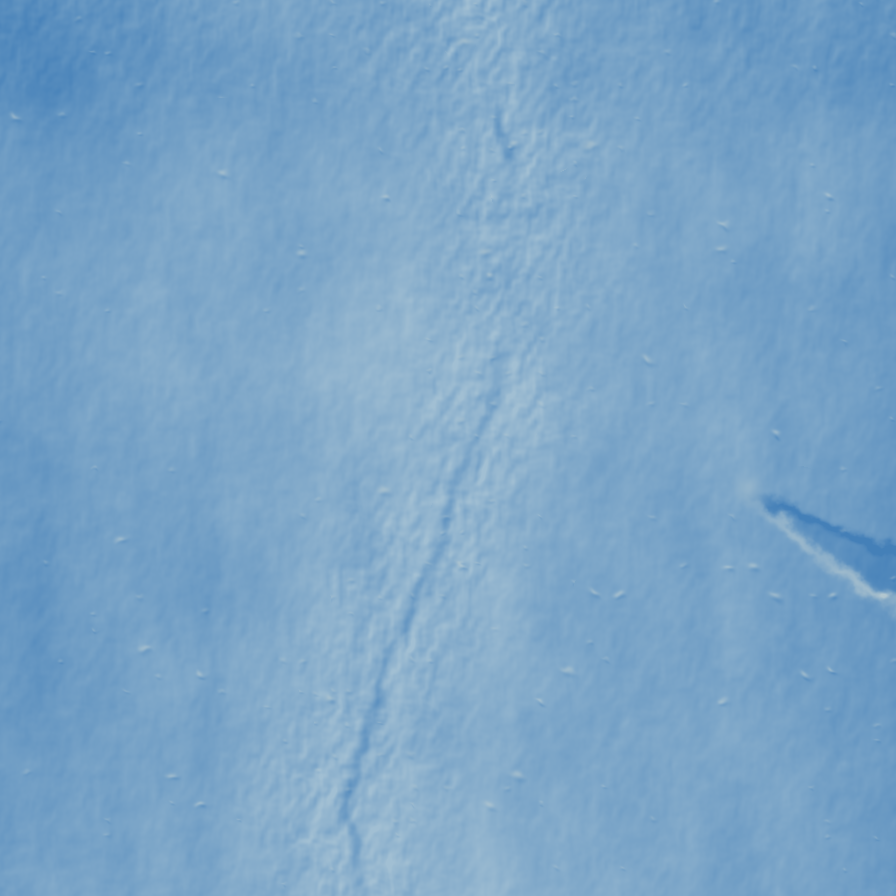
Give the GLSL for this texture, as a WebGL 1 fragment shader.

```glsl
precision highp float;
// Weathered blue painted plaster: soft vertical staining, a pale rough seam
// with a thin crack, scattered raised flecks and one gouge at the right.
// Layered value noise forms a height field that is lit from the upper left.

uniform vec2 u_resolution;

const vec3 DEEP_BLUE = vec3(0.405, 0.595, 0.762);
const vec3 PALE_BLUE = vec3(0.56, 0.70, 0.806);
const vec3 CHALK = vec3(0.75, 0.81, 0.82);
const vec2 LIGHT_STEP = vec2(-0.0024, 0.0034);

float hash(vec2 p) {
  vec3 q = fract(vec3(p.xyx) * 0.1031);
  q += dot(q, q.yzx + 33.33);
  return fract((q.x + q.y) * q.z);
}

float noise(vec2 p) {
  vec2 i = floor(p);
  vec2 f = fract(p);
  f = f * f * f * (f * (f * 6.0 - 15.0) + 10.0);
  float low = mix(hash(i), hash(i + vec2(1.0, 0.0)), f.x);
  float high = mix(hash(i + vec2(0.0, 1.0)), hash(i + vec2(1.0)), f.x);
  return mix(low, high, f.y);
}

float fbm(vec2 p) {
  float sum = 0.0;
  float gain = 0.5;
  for (int i = 0; i < 4; i++) {
    sum += gain * noise(p);
    p = mat2(0.8, 0.6, -0.6, 0.8) * p * 2.05 + 17.3;
    gain *= 0.5;
  }
  return sum / 0.9375;
}

float bell(float d, float width) {
  return exp(-d * d / (width * width));
}

// Paint surface: brushed grain plus coarser lumps.
float surfaceHeight(vec2 p) {
  vec2 bent = p + 0.006 * (noise(p * 26.0) - 0.5);
  return 0.55 * noise(bent * vec2(125.0, 85.0))
       + 0.60 * noise(bent * vec2(64.0, 44.0) + 31.0)
       + 0.12 * noise(bent * 180.0 + 7.0);
}

float relief(vec2 p) {
  return surfaceHeight(p) - surfaceHeight(p + LIGHT_STEP);
}

// Horizontal position of the seam at height y.
float seamX(float y) {
  return 0.40 + 0.17 * smoothstep(0.1, 0.7, y)
       - 0.06 * smoothstep(0.8, 1.0, y);
}

// Raised flecks, at most one per cell: x = lit top, y = shadow.
vec2 flecks(vec2 p, float cells, float chance) {
  vec2 q = p * cells + 0.14 * (noise(p * cells * 3.0) - 0.5);
  vec2 id = floor(q);
  vec2 centre = 0.38 + 0.24 * vec2(hash(id + 3.1), hash(id + 9.7));
  vec2 d = fract(q) - centre;
  d.y += (hash(id + 5.3) - 0.3) * 0.6 * d.x;
  float size = mix(0.1, 0.19, hash(id + 21.0));
  vec2 shape = vec2(0.8, 1.35);
  float present = step(hash(id + 40.0), chance);
  float lit = bell(length(d * shape), size);
  float shade = bell(length((d + vec2(-0.08, 0.15)) * shape), size);
  return present * vec2(lit, shade);
}

// Wedge-shaped gouge: x = shadowed hollow, y = bright lower lip.
vec2 gouge(vec2 p) {
  vec2 axis = normalize(vec2(0.18, -0.105));
  vec2 q = p - vec2(0.82, 0.46);
  float along = dot(q, axis);
  float across = dot(q, vec2(-axis.y, axis.x));
  across += 0.02 * (fbm(p * 42.0) - 0.5);
  float halfWidth = 0.025 * smoothstep(0.0, 0.19, along);
  float begins = smoothstep(0.0, 0.06, along);
  float hollow = 1.0 - smoothstep(halfWidth - 0.007, halfWidth + 0.004, abs(across));
  float rim = bell(across - halfWidth + 0.003, 0.006);
  float lip = bell(across + halfWidth + 0.003, 0.006);
  float tip = bell(length(q - vec2(0.015, -0.005)), 0.014);
  float worn = 0.35 + 0.65 * noise(p * 34.0 + 3.0);
  return vec2(begins * (0.5 * hollow + 0.75 * rim), begins * lip * worn + 0.45 * tip);
}

// Broad paint tone, darker at the sides and stained in vertical bands.
float paintTone(vec2 p) {
  float side = abs(p.x - 0.49) * 2.0;
  float upper = smoothstep(0.75, 1.0, p.y);
  float tone = 0.60 - 0.62 * side * side - 0.30 * upper * side;
  tone += 0.85 * (fbm(p * 3.2 + 2.0) - 0.5);
  tone += 0.55 * (fbm(p * vec2(22.0, 3.0)) - 0.5);
  tone += 0.40 * (fbm(p * vec2(16.0, 12.0) + 5.0) - 0.5);
  return tone + 0.28 * (fbm(p * vec2(70.0, 50.0) + 11.0) - 0.5);
}

void main() {
  vec2 p = gl_FragCoord.xy / u_resolution;

  // Seam, rough upper edge and local roughness.
  float wander = 0.03 * (fbm(vec2(p.y * 9.0, 4.0)) - 0.5);
  float offset = p.x - seamX(p.y) - wander;
  float ragged = offset + 0.08 * (fbm(p * 13.0) - 0.5);
  float seam = bell(ragged, 0.09);
  float upper = smoothstep(0.78, 1.0, p.y);
  float rough = 0.45 + 1.15 * seam + 0.4 * upper;
  float tone = paintTone(p) + 0.40 * seam + rough * relief(p);

  // Broken crack along the seam.
  float jitter = 0.014 * (fbm(p * 32.0) - 0.5);
  float broken = smoothstep(0.2, 0.5, noise(vec2(p.y * 9.0, 8.0)));
  float crack = bell(offset + jitter, 0.007) * (0.3 + 0.7 * broken);
  tone -= 0.75 * crack * (1.0 - smoothstep(0.84, 0.93, p.y));

  // Flecks gather at the lower right and along the seam.
  float cluster = bell(length((p - vec2(0.82, 0.32)) * vec2(0.8, 1.1)), 0.14);
  vec2 large = flecks(p, 34.0, 0.015 + 0.16 * cluster + 0.10 * seam * (0.5 + upper));
  vec2 small = flecks(p + 0.37, 56.0, 0.03 + 0.14 * seam + 0.06 * upper);
  vec2 cut = gouge(p);
  tone -= 0.5 * large.y + 0.3 * small.y + 1.15 * cut.x;

  vec3 colour = DEEP_BLUE + (PALE_BLUE - DEEP_BLUE) * clamp(tone, -0.9, 1.45);
  float chalk = 0.5 * large.x + 0.25 * small.x + 0.7 * cut.y;
  colour = mix(colour, CHALK, clamp(chalk, 0.0, 0.85));
  gl_FragColor = vec4(colour, 1.0);
}
```
